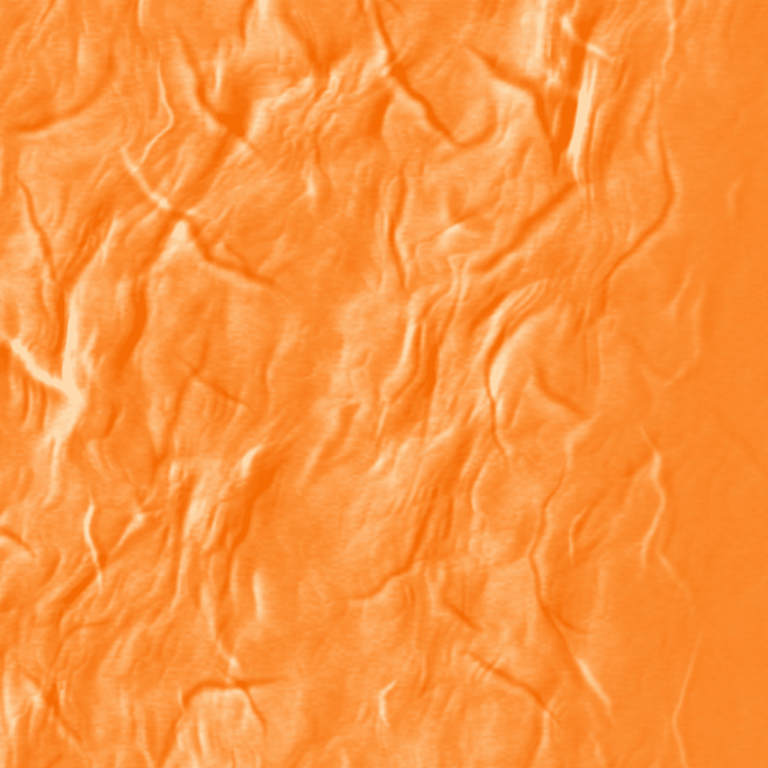
A Shadertoy shader for this texture:

```glsl
const vec3 SHADOW = vec3(0.965, 0.445, 0.05);
const vec3 BASE = vec3(0.99, 0.565, 0.212);
const vec3 LIGHT = vec3(0.992, 0.75, 0.51);
const float LEAN = 0.28;            // rightward tilt of the soft wrinkles
const float RELIEF_FREQ = 9.0;
const float RELIEF_GAIN = 0.36;
const float RELIEF_STEP = 0.003;
const float LARGE_CELLS = 5.0;
const float SMALL_CELLS = 9.0;
const float CREASE_WIDTH = 0.0062;
const float MOTTLE = 0.42;
const float GRAIN = 0.26;

float hash(vec2 p) {
    return fract(sin(dot(p, vec2(127.1, 311.7))) * 43758.5453);
}

float noise(vec2 p) {
    vec2 i = floor(p), f = fract(p);
    f = f * f * f * (f * (f * 6.0 - 15.0) + 10.0);
    return mix(mix(hash(i), hash(i + vec2(1, 0)), f.x),
               mix(hash(i + vec2(0, 1)), hash(i + vec2(1, 1)), f.x), f.y);
}

vec2 noise2(vec2 p) {
    return vec2(noise(p), noise(p + 37.4)) - 0.5;
}

// Rounded ridges, stretched along the leaning vertical
float sheetHeight(vec2 p) {
    p += 0.07 * noise2(p * 6.0) + 0.028 * noise2(p * 19.0);
    p = vec2(p.x - LEAN * p.y, p.y * 0.65);
    float h = 0.0, freq = RELIEF_FREQ, weight = 0.9;
    for (int i = 0; i < 4; i++) {
        float n = 2.0 * noise(p * freq + float(i) * 13.7) - 1.0;
        h -= weight / freq * sqrt(n * n + 0.02);
        freq *= 1.9;
        weight *= 0.82;
    }
    return h;
}

// Scattered kinked folds: a dark or bright core with an opposite flank
float creases(vec2 p, float cells, float density, float seed) {
    vec2 q = p * cells;
    vec2 home = floor(q);
    float tone = 0.0;
    for (int j = -1; j <= 1; j++)
    for (int i = -1; i <= 1; i++) {
        vec2 cell = home + vec2(i, j);
        vec2 key = cell + seed;
        if (hash(key) > density) continue;
        vec2 centre = cell + 0.2 + 0.6 * vec2(hash(key + 3.1), hash(key + 5.7));
        float family = hash(key + 8.3);
        float angle = family < 0.55 ? 1.4 : (family < 0.85 ? -0.9 : 0.7);
        angle += 0.5 * (hash(key + 11.9) - 0.5);
        vec2 axis = vec2(cos(angle), sin(angle));
        vec2 d = q - centre;
        float along = dot(d, axis);
        float across = dot(d, vec2(axis.y, -axis.x));
        across += (hash(key + 14.2) - 0.5) * (sqrt(along * along + 0.004) - 0.2);
        float halfLength = mix(0.4, 0.8, hash(key + 17.6));
        float taper = 1.0 - smoothstep(0.35, 1.0, abs(along) / halfLength);
        float width = CREASE_WIDTH * mix(0.6, 1.35, hash(key + 21.3)) * (0.5 + 0.5 * taper);
        float u = across / (cells * width);
        float core = exp(-u * u);
        float flank = exp(-0.5 * (u - 2.1) * (u - 2.1));
        bool bright = hash(key + 25.8) < (family < 0.55 ? 0.65 : 0.15);
        float strength = mix(0.7, 1.35, hash(key + 29.4)) * taper;
        tone += strength * (bright ? 1.35 * core - 0.55 * flank : 0.55 * flank - 1.1 * core);
    }
    return tone;
}

void mainImage(out vec4 fragColor, in vec2 fragCoord) {
    vec2 p = fragCoord / iResolution.xy;

    // The sheet flattens toward the right, more so at the bottom
    float calm = smoothstep(0.62, 0.98, p.x - 0.16 * (p.y - 0.5) + 0.12 * (noise(p * 4.0) - 0.5));
    float rough = mix(1.0, 0.16, calm);

    // Soft wrinkles lit from the side
    vec2 e = RELIEF_STEP * normalize(vec2(1.0, -0.35));
    float slope = (sheetHeight(p - e) - sheetHeight(p + e)) / (2.0 * RELIEF_STEP);
    float patches = mix(0.55, 1.3, noise(p * 7.0 + 51.0));
    float tone = RELIEF_GAIN * patches * slope * rough;

    // Broad colour drift and smaller blotches
    tone += 0.35 * (noise(p * 3.5 + 9.0) - 0.5) * rough;
    vec2 blot = p + 0.03 * noise2(p * 21.0 + 7.0);
    float mottle = noise(blot * vec2(19.0, 14.0) + 23.0) - 0.5;
    mottle += 0.7 * (noise(blot * vec2(44.0, 34.0) + 61.0) - 0.5);
    tone += MOTTLE * mottle * rough;
    tone += mix(0.15, -0.27, calm);

    // Sharp folds
    vec2 bent = p + 0.035 * noise2(p * 9.0 + 4.0) + 0.012 * noise2(p * 32.0);
    float folds = creases(bent, LARGE_CELLS, 0.9, 2.0);
    folds += 0.65 * creases(bent + 0.31, SMALL_CELLS, 0.55, 40.0);
    tone += folds * mix(1.0, 0.35, calm);

    // Fine horizontal weave
    float weave = noise(p * vec2(110.0, 250.0)) - 0.5;
    weave += 0.6 * (noise(p * vec2(230.0, 210.0) + 17.0) - 0.5);
    tone += GRAIN * weave * mix(1.0, 0.55, calm);

    tone = clamp(tone, -1.2, 1.55);
    vec3 color = tone < 0.0 ? mix(BASE, SHADOW, -tone) : mix(BASE, LIGHT, tone);
    fragColor = vec4(clamp(color, 0.0, 1.0), 1.0);
}
```
